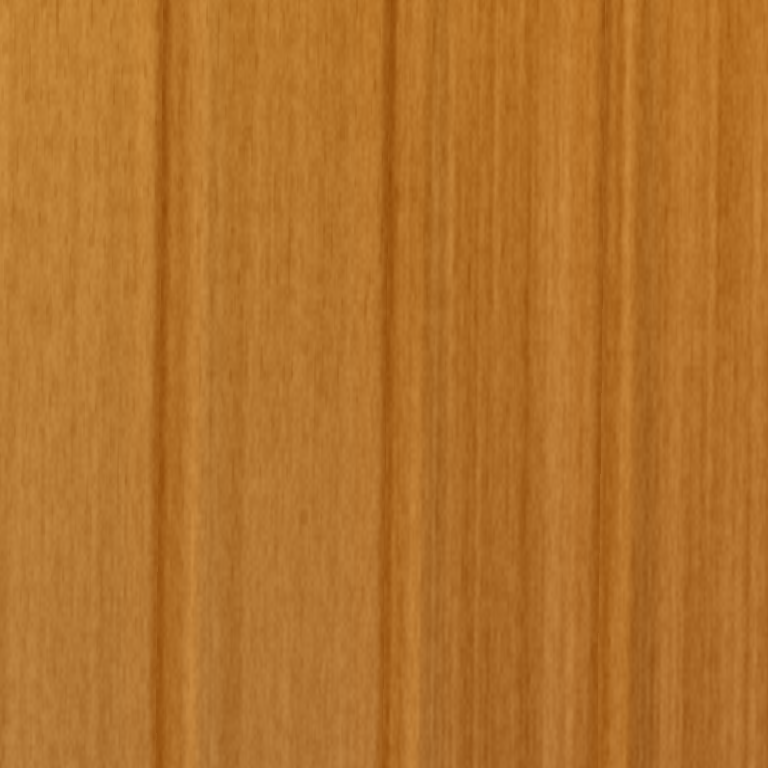
Write a three.js fragment shader that draws this texture.

```glsl
varying vec2 vUv;

const int GROOVES = 3;
const float FIRST_GROOVE = 0.203;   // centre at the lower edge
const float PITCH = 0.3025;
const float PITCH_SHRINK = 0.0075;  // boards narrow to the right
const float LEAN = 0.010;
const float GROOVE_HALF = 0.0085;
const float GROOVE_SOFT = 0.005;
const float BEVEL = 0.045;          // groove centre to rounded shoulder
const float BEVEL_SHRINK = 0.006;
const float SHOULDER_WIDTH = 0.0085;

const vec3 WOOD_LEFT = vec3(0.718, 0.482, 0.203);
const vec3 WOOD_RIGHT = vec3(0.684, 0.424, 0.150);
const vec3 GROOVE_COLOR = vec3(0.608, 0.340, 0.075);
const vec3 BEVEL_COLOR = vec3(0.690, 0.425, 0.140);
const vec3 SHOULDER_COLOR = vec3(0.775, 0.520, 0.225);
const vec3 GRAIN_TINT = vec3(0.90, 1.0, 0.95);

const float BROAD_GRAIN = 0.060;
const float FINE_GRAIN = 0.062;
const float HAIR_GRAIN = 0.040;
const float FIBRE = 0.046;
const float SPECKLE = 0.036;
const float PORE_DEPTH = 0.060;

float hash(vec2 p) {
  vec3 q = fract(p.xyx * 0.1031);
  q += dot(q, q.yzx + 33.33);
  return fract((q.x + q.y) * q.z);
}

float noise(vec2 p) {
  vec2 i = floor(p);
  vec2 f = fract(p);
  f = f * f * (3.0 - 2.0 * f);
  return mix(mix(hash(i), hash(i + vec2(1.0, 0.0)), f.x),
             mix(hash(i + vec2(0.0, 1.0)), hash(i + 1.0), f.x), f.y);
}

float bump(float d, float width) {
  return exp(-d * d / (width * width));
}

// Signed brightness of the vertical grain
float grain(vec2 p, float board) {
  vec2 g = p + vec2(board * 3.7, board * 5.3);
  float streaky = mix(0.55, 1.15, smoothstep(0.5, 2.0, board));
  float broad = noise(g * vec2(38.0, 0.9)) - 0.5;
  float fine = noise(g * vec2(100.0, 1.5)) - 0.5;
  float hair = noise(g * vec2(210.0, 3.0) + 5.0) - 0.5;
  float fibre = noise(g * vec2(230.0, 48.0)) - 0.5;
  float speckle = noise(g * vec2(250.0, 150.0) + 31.0) - 0.5;
  float pores = smoothstep(0.72, 0.95, noise(g * vec2(200.0, 32.0) + 17.0));
  pores *= mix(1.0, 0.5, streaky) * (0.4 + 0.6 * p.y);
  return streaky * (BROAD_GRAIN * broad + FINE_GRAIN * fine + HAIR_GRAIN * hair)
       + FIBRE * fibre + SPECKLE * speckle - PORE_DEPTH * pores;
}

void main() {
  vec2 p = vec2(vUv.x - LEAN * vUv.y, vUv.y);

  // Warm drift across the wall, light falling from above
  vec3 color = mix(WOOD_LEFT, WOOD_RIGHT, smoothstep(0.0, 0.95, p.x));
  color *= mix(0.965, 1.035, p.y);
  color.b += mix(0.016, -0.012, p.y);

  // Grooves with the bevel and rounded shoulder to their right
  float board = 0.0;
  for (int i = 0; i < GROOVES; i++) {
    float n = float(i);
    float d = p.x - (FIRST_GROOVE + n * (PITCH - n * PITCH_SHRINK));
    d += 0.0012 * (noise(vec2(n * 9.0, p.y * 7.0)) - 0.5);
    float shoulder = BEVEL - n * BEVEL_SHRINK;
    board += step(0.0, d);

    float bevel = smoothstep(0.0, GROOVE_HALF, d)
                * (1.0 - smoothstep(shoulder - 0.018, shoulder, d));
    color = mix(color, BEVEL_COLOR, 0.65 * bevel);
    color = mix(color, SHOULDER_COLOR, 0.72 * bump(d - shoulder, SHOULDER_WIDTH));
    color *= 1.0 - (0.020 + 0.014 * n) * bump(d - shoulder - 0.026, 0.015);
    color *= 1.0 + 0.02 * bump(d + 0.028, 0.014);

    float left = smoothstep(-GROOVE_HALF - GROOVE_SOFT, -GROOVE_HALF + GROOVE_SOFT, d);
    float right = smoothstep(GROOVE_HALF - GROOVE_SOFT, GROOVE_HALF + GROOVE_SOFT, d);
    float depth = 0.72 + 0.22 * smoothstep(-GROOVE_HALF, GROOVE_HALF, d);
    color = mix(color, GROOVE_COLOR, left * (1.0 - right) * depth);
  }

  // Slight tone change per board, then grain
  color *= 1.0 + 0.012 * (hash(vec2(board, 4.0)) - 0.5);
  color += grain(p, board) * GRAIN_TINT;

  gl_FragColor = vec4(clamp(color, 0.0, 1.0), 1.0);
}
```
